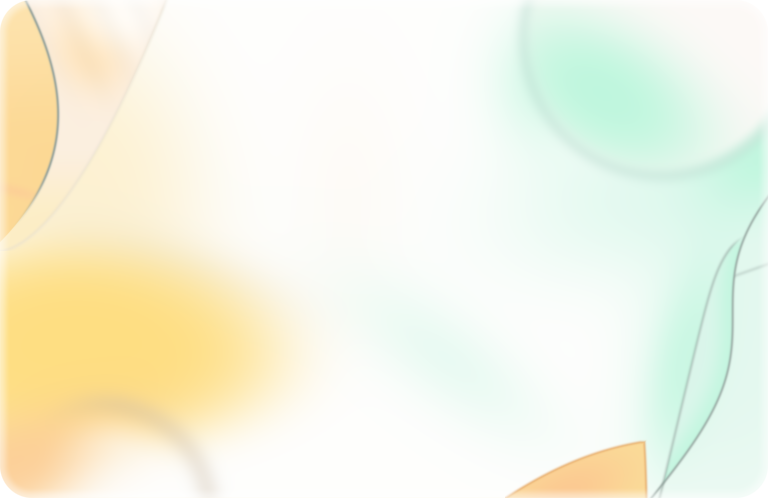
Give the GLSL for this background, as a Shadertoy shader.

```glsl
// Soft pastel card: amber and mint glows, a misty disc, and thin translucent leaves in the corners.

const vec3 PAPER = vec3(0.995, 0.995, 0.99);
const vec3 YELLOW = vec3(0.995, 0.87, 0.51);
const vec3 CREAM = vec3(0.99, 0.93, 0.77);
const vec3 PEACH = vec3(0.985, 0.79, 0.57);
const vec3 BLUSH = vec3(0.985, 0.935, 0.88);
const vec3 MINT = vec3(0.74, 0.965, 0.865);
const vec3 PALE_MINT = vec3(0.85, 0.97, 0.92);
const vec3 SLATE = vec3(0.56, 0.62, 0.60);

// Elliptic glow; a higher power gives a flatter core and a firmer rim
float glow(vec2 p, vec2 centre, vec2 radius, float angle, float power) {
    vec2 d = p - centre;
    float c = cos(angle), s = sin(angle);
    vec2 q = vec2(c * d.x + s * d.y, c * d.y - s * d.x) / radius;
    return exp(-pow(dot(q, q) + 1e-6, power));
}

// Turns an implicit curve value into an approximate canvas distance
float curveDistance(float f) {
    return f / max(length(vec2(dFdx(f), dFdy(f))) * iResolution.y, 1e-4);
}

float inside(float d) {
    float aa = 0.8 / iResolution.y;
    return smoothstep(aa, -aa, d);
}

float stroke(float d, float width) {
    return exp(-d * d / (width * width));
}

float roundedBox(vec2 p, vec2 halfSize, float radius) {
    vec2 q = abs(p) - halfSize + radius;
    return length(max(q, 0.0)) + min(max(q.x, q.y), 0.0) - radius;
}

vec3 amberGlows(vec3 col, vec2 p) {
    col = mix(col, CREAM, 0.75 * glow(p, vec2(0.17, 0.62), vec2(0.24, 0.34), 0.2, 1.4));
    col = mix(col, vec3(0.91, 0.88, 0.80), 0.3 * glow(p, vec2(0.36, 0.46), vec2(0.26, 0.07), -0.3, 1.0));
    col = mix(col, YELLOW, glow(p, vec2(0.18, 0.305), vec2(0.385, 0.195), -0.06, 2.2));
    col = mix(col, YELLOW, 0.75 * glow(p, vec2(0.0, 0.2), vec2(0.24, 0.19), 0.4, 1.5));
    col = mix(col, PEACH, 0.8 * glow(p, vec2(0.02, 0.06), vec2(0.26, 0.10), 0.35, 1.2));
    // Shaded fold along the lower left
    float fold = length(p - vec2(0.202, -0.032)) - 0.22;
    float fade = smoothstep(0.06, 0.26, p.x);
    col = mix(col, PAPER, 0.5 * fade * smoothstep(0.0, -0.09, fold));
    return mix(col, vec3(0.80, 0.74, 0.66), 0.32 * fade * stroke(fold, 0.026));
}

vec3 mintGlows(vec3 col, vec2 p) {
    col = mix(col, PALE_MINT, 0.55 * glow(p, vec2(0.90, 0.28), vec2(0.24, 0.09), -0.65, 1.0));
    col = mix(col, PALE_MINT, 0.75 * glow(p, vec2(1.36, 0.62), vec2(0.34, 0.17), 0.2, 1.2));
    col = mix(col, PALE_MINT, 0.8 * glow(p, vec2(1.50, 0.34), vec2(0.21, 0.40), -0.2, 1.5));
    col = mix(col, MINT, 0.6 * glow(p, vec2(1.09, 0.84), vec2(0.10, 0.13), 0.0, 1.0));
    col = mix(col, MINT, 0.85 * glow(p, vec2(1.53, 0.68), vec2(0.13, 0.10), 0.5, 1.0));
    return mix(col, MINT, 0.65 * glow(p, vec2(1.38, 0.27), vec2(0.07, 0.20), -0.2, 1.2));
}

vec3 mistyDisc(vec3 col, vec2 p) {
    float d = length(p - vec2(1.331, 0.925)) - 0.278;
    vec3 fill = mix(vec3(0.99, 0.975, 0.965), MINT, glow(p, vec2(1.22, 0.81), vec2(0.23, 0.135), -0.55, 1.3));
    col = mix(col, fill, 0.95 * smoothstep(0.015, -0.03, d));
    return mix(col, vec3(0.70, 0.84, 0.79), 0.32 * stroke(d, 0.016));
}

vec3 amberLeaf(vec3 col, vec2 p) {
    float t = max(p.y - 0.496, 0.0);
    float outer = curveDistance(p.x - 0.505 * pow(t + 1e-4, 0.6));
    float h = p.y - 0.77;
    float rib = curveDistance(p.x - 0.117 + h * h * (1.5 - 1.1 * h));
    float body = inside(outer) * step(0.496, p.y);
    vec3 fill = mix(CREAM, BLUSH, smoothstep(0.05, 0.22, t));
    fill = mix(fill, vec3(0.99, 0.86, 0.66), 0.75 * glow(p, vec2(0.18, 0.90), vec2(0.07, 0.09), 0.5, 1.2));
    fill = mix(fill, PAPER, 0.75 * glow(p, vec2(0.25, 0.98), vec2(0.10, 0.08), 0.0, 1.2));
    // Faint pleats beside the rib
    fill += 0.008 * sin(85.0 * (p.x + 0.45 * p.y)) * smoothstep(0.7, 1.0, p.y);
    vec3 core = mix(vec3(0.99, 0.84, 0.56), CREAM, 0.45 * smoothstep(0.7, 1.0, p.y));
    core = mix(core, PEACH, 0.7 * glow(p, vec2(0.035, 0.615), vec2(0.05, 0.012), -0.25, 1.0));
    fill = mix(fill, core, inside(rib));
    col = mix(col, fill, 0.92 * body);
    col = mix(col, vec3(0.90, 0.87, 0.81), 0.4 * stroke(outer, 0.004) * step(0.496, p.y));
    return mix(col, SLATE, 0.8 * body * stroke(rib, 0.003) * smoothstep(0.53, 0.66, p.y));
}

vec3 mintLeaf(vec3 col, vec2 p) {
    float h = p.y - 0.37;
    float front = curveDistance(p.x - 1.474 - h * h * h * (7.5 + 2.0 * h) / (1.0 + 8.0 * h * h));
    float back = curveDistance(p.x - 1.327 - 0.24 * p.y - 0.045 * exp((p.y - 0.53) / 0.04));
    float below = smoothstep(0.53, 0.50, p.y);
    float blade = inside(front) * inside(-back) * below;
    col = mix(col, vec3(0.88, 0.96, 0.93), 0.75 * blade);
    col = mix(col, MINT, 0.75 * blade * stroke(front, 0.035));
    col = mix(col, vec3(0.91, 0.97, 0.94), 0.45 * inside(-front) * smoothstep(0.62, 0.5, p.y));
    col = mix(col, SLATE, 0.4 * below * stroke(back, 0.0035));
    // Side vein
    float vein = curveDistance(p.y - 0.445 - 0.35 * (p.x - 1.475));
    col = mix(col, SLATE, 0.25 * inside(-front) * stroke(vein, 0.004));
    return mix(col, SLATE, 0.65 * stroke(front, 0.003));
}

vec3 orangePetal(vec3 col, vec2 p) {
    float s = clamp((p.x - 1.018) / 0.27, 0.0, 1.0);
    float top = curveDistance(p.y - 0.112 * (1.6 * s - 0.6 * s * s));
    float side = p.x - 1.302 + 0.0015 * exp(p.y * 12.0);
    float d = max(top, side);
    vec3 fill = mix(vec3(0.98, 0.87, 0.60), PEACH, glow(p, vec2(1.14, 0.01), vec2(0.14, 0.07), 0.4, 1.0));
    col = mix(col, fill, inside(d));
    return mix(col, vec3(0.90, 0.67, 0.42), 0.65 * stroke(d, 0.003) * step(1.015, p.x));
}

void mainImage(out vec4 fragColor, in vec2 fragCoord) {
    vec2 size = vec2(1.545, 1.0);
    vec2 p = fragCoord / iResolution.xy * size;
    vec3 col = mix(PAPER, vec3(0.995, 0.975, 0.95), 0.5 * glow(p, vec2(0.70, 0.62), vec2(0.12, 0.25), 0.0, 1.0));
    col = mintGlows(amberGlows(col, p), p);
    col = mistyDisc(col, p);
    col = amberLeaf(col, p);
    col = orangePetal(mintLeaf(col, p), p);
    // Rounded card with a faint bright rim
    float card = roundedBox(p - 0.5 * size, 0.5 * size, 0.065);
    col = mix(col, vec3(1.0), 0.45 * smoothstep(-0.022, 0.0, card));
    fragColor = vec4(mix(vec3(1.0), col, inside(card)), 1.0);
}
```
